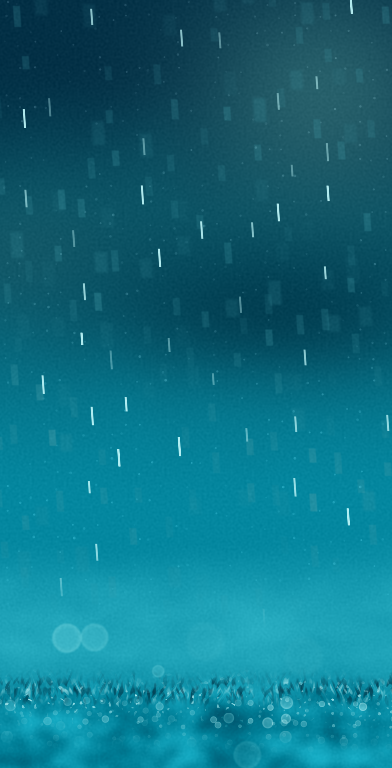
This background is drawn by a Shadertoy shader. Its source:

```glsl
// Rain falling through a blurred teal haze onto wet, glittering grass.
// Soft colour fields form the backdrop; jittered grids scatter the drops,
// specks and bokeh discs; stretched gradient noise makes the blades.

#define RAIN_SLANT 0.07
#define SHARP_DENSITY 0.38
#define SOFT_DENSITY 0.55
#define SOFT_OPACITY 0.40
#define GRASS_HEIGHT 0.101
#define GRASS_SPREAD 0.014
#define BOKEH_DENSITY 0.62
#define GRAIN 0.035

const vec3 NIGHT = vec3(0.01, 0.185, 0.27);
const vec3 DEEP  = vec3(0.035, 0.33, 0.40);
const vec3 TEAL  = vec3(0.015, 0.53, 0.625);
const vec3 MIST  = vec3(0.14, 0.66, 0.74);
const vec3 SLATE = vec3(0.16, 0.385, 0.425);
const vec3 SHADE = vec3(0.005, 0.235, 0.31);
const vec3 SHINE = vec3(0.75, 0.97, 0.98);

vec2 hash2(vec2 p) {
    vec3 q = fract(p.xyx * vec3(0.1031, 0.1030, 0.0973));
    q += dot(q, q.yzx + 33.33);
    return fract((q.xx + q.yz) * q.zy);
}

float gradDot(vec2 cell, vec2 offset) {
    return dot(hash2(cell) * 2.0 - 1.0, offset);
}

float gradientNoise(vec2 p) {
    vec2 i = floor(p), f = fract(p);
    vec2 u = f * f * (3.0 - 2.0 * f);
    vec2 e = vec2(1.0, 0.0);
    return mix(mix(gradDot(i, f), gradDot(i + e, f - e), u.x),
               mix(gradDot(i + e.yx, f - e.yx), gradDot(i + 1.0, f - 1.0), u.x), u.y);
}

float fbm(vec2 p) {
    float sum = 0.0, amp = 0.6;
    for (int i = 0; i < 3; i++) {
        sum += amp * gradientNoise(p);
        p = p * 2.03 + 17.0;
        amp *= 0.5;
    }
    return sum;
}

float glow(vec2 p, vec2 centre, vec2 radius) {
    vec2 d = (p - centre) / radius;
    return exp(-dot(d, d));
}

// One slanted streak per chosen cell, inset so it never crosses a cell edge.
float rain(vec2 p, vec2 cell, vec2 halfSize, float soft, float density, float seed) {
    p.x += RAIN_SLANT * p.y;
    p.y += cell.y * hash2(vec2(floor(p.x / cell.x), seed)).x;
    vec2 id = floor(p / cell);
    vec2 rnd = hash2(id + seed), pick = hash2(id + seed + 57.0);
    vec2 centre = (id + 0.5 + (rnd - 0.5) * 0.55) * cell;
    vec2 size = halfSize * vec2(1.0, mix(0.6, 1.0, pick.y));
    vec2 edge = 1.0 - smoothstep(size - soft, size + soft, abs(p - centre));
    return edge.x * edge.y * step(pick.x, density) * mix(0.25, 1.0, rnd.y);
}

// A translucent disc with a brighter rim.
float disc(vec2 p, vec2 centre, float radius, float soft) {
    float d = length(p - centre) - radius;
    float rim = smoothstep(-0.4 * radius, 0.0, d);
    return (1.0 - smoothstep(-soft, soft, d)) * (0.6 + 0.4 * rim);
}

float scatterDiscs(vec2 p, float cell, vec2 radii, float density, float soft, float seed) {
    vec2 id = floor(p / cell);
    vec2 rnd = hash2(id + seed), pick = hash2(id + seed + 31.0);
    vec2 centre = (id + 0.5 + (rnd - 0.5) * 0.45) * cell;
    float radius = mix(radii.x, radii.y, pick.y * pick.y);
    return disc(p, centre, radius, soft) * step(pick.x, density) * mix(0.25, 1.0, rnd.x);
}

vec3 backdrop(vec2 p) {
    float y = p.y + 0.06 * fbm(p * 4.5);
    vec3 col = mix(TEAL, DEEP, smoothstep(0.34, 0.70, y));
    col = mix(col, NIGHT, smoothstep(0.70, 0.93, y));
    col = mix(col, SLATE, 0.95 * glow(p, vec2(0.42, 0.88), vec2(0.17, 0.15)));
    col = mix(col, SLATE, 0.30 * glow(p, vec2(0.03, 0.67), vec2(0.13, 0.09)));
    col = mix(col, SHADE, 0.90 * glow(p, vec2(0.36, 0.60), vec2(0.23, 0.085)));
    float mist = smoothstep(0.31, 0.19, y) * smoothstep(0.07, 0.15, y);
    return mix(col, MIST, mist * (0.88 + 0.9 * fbm(p * vec2(8.0, 13.0) + 4.0)));
}

// Fine blades crossing the focal plane: dark gaps, wet edges and sparkle.
vec3 grass(vec3 col, vec2 p) {
    float top = 0.012 * gradientNoise(vec2(p.x * 95.0, 3.0)) + 0.008 * gradientNoise(vec2(p.x * 18.0, 9.0));
    float h = (p.y - GRASS_HEIGHT - top) / GRASS_SPREAD;
    float band = exp(-h * h);
    float patches = clamp(0.75 + 1.1 * gradientNoise(p * vec2(28.0, 50.0)), 0.0, 1.2);
    for (int i = 0; i < 2; i++) {
        float side = float(i) * 2.0 - 1.0;
        float lean = side * 0.25 + 0.6 * gradientNoise(p * 26.0 + side);
        vec2 q = vec2((p.x + lean * (p.y - GRASS_HEIGHT)) * 200.0, p.y * 75.0) + 40.0 * side;
        float blade = gradientNoise(q);
        col = mix(col, SHADE, band * patches * 0.72 * smoothstep(0.04, 0.28, blade));
        col = mix(col, SHINE, band * patches * 0.50 * smoothstep(0.16, 0.40, -blade));
    }
    float sparkle = smoothstep(0.25, 0.42, gradientNoise(p * 185.0 + 7.0));
    float wet = glow(p, vec2(p.x, 0.089), vec2(1.0, 0.022));
    return mix(col, SHINE, 0.85 * sparkle * wet * patches);
}

void mainImage(out vec4 fragColor, in vec2 fragCoord) {
    vec2 p = fragCoord / iResolution.y;
    float px = 1.0 / iResolution.y;
    vec3 col = backdrop(p);

    // Out-of-focus drops, floating specks and crisp streaks
    float air = smoothstep(0.17, 0.32, p.y);
    float blurred = rain(p, vec2(0.037, 0.062), vec2(0.0045, 0.0140), 0.0013, SOFT_DENSITY, 11.0)
                  + 0.55 * rain(p + 0.02, vec2(0.057, 0.081), vec2(0.0080, 0.0170), 0.0030, SOFT_DENSITY, 83.0);
    float clusters = clamp(0.75 + 1.4 * gradientNoise(p * 7.0 + 2.0), 0.2, 1.2);
    col = mix(col, vec3(0.25, 0.60, 0.65), SOFT_OPACITY * blurred * air * clusters);
    float specks = scatterDiscs(p, 0.017, vec2(0.0006, 0.0013), 0.28, px, 5.0);
    col += 0.26 * specks * air;
    float streaks = rain(p, vec2(0.056, 0.086), vec2(0.0013, 0.0125), 0.55 * px, SHARP_DENSITY, 29.0);
    col = mix(col, SHINE, min(1.4 * streaks, 0.92) * air);

    // Smooth, defocused ground below the grass
    float ground = smoothstep(0.130, 0.075, p.y);
    float blotches = gradientNoise(p * vec2(15.0, 24.0)) + 0.6 * gradientNoise(p * vec2(38.0, 48.0) + 5.0);
    col += ground * vec3(0.13, 0.26, 0.26) * blotches;
    col = grass(col, p);

    // Small bokeh scattered in front, denser to the right
    float front = glow(p, vec2(p.x, 0.068), vec2(1.0, 0.028)) * mix(0.55, 1.0, smoothstep(0.1, 0.4, p.x));
    float bokeh = scatterDiscs(p, 0.024, vec2(0.0035, 0.0085), BOKEH_DENSITY, 0.0009, 67.0)
                + scatterDiscs(p + 0.011, 0.015, vec2(0.0015, 0.0045), BOKEH_DENSITY, 0.7 * px, 19.0);
    col = mix(col, SHINE, 0.80 * min(bokeh, 1.0) * front);

    // Larger discs: a bright pair on the left, fainter ones around it
    float large = disc(p, vec2(0.087, 0.169), 0.019, 0.002)
                + 0.75 * disc(p, vec2(0.123, 0.170), 0.018, 0.002)
                + 0.8 * disc(p, vec2(0.206, 0.126), 0.008, 0.0015)
                + 0.45 * disc(p, vec2(0.322, 0.017), 0.018, 0.002)
                + 0.25 * disc(p, vec2(0.267, 0.164), 0.024, 0.006)
                + 0.22 * disc(p, vec2(0.395, 0.145), 0.024, 0.006);
    col = mix(col, vec3(0.42, 0.82, 0.86), 0.55 * min(large, 1.0));

    col += GRAIN * gradientNoise(p * 290.0);
    fragColor = vec4(clamp(col, 0.0, 1.0), 1.0);
}
```
